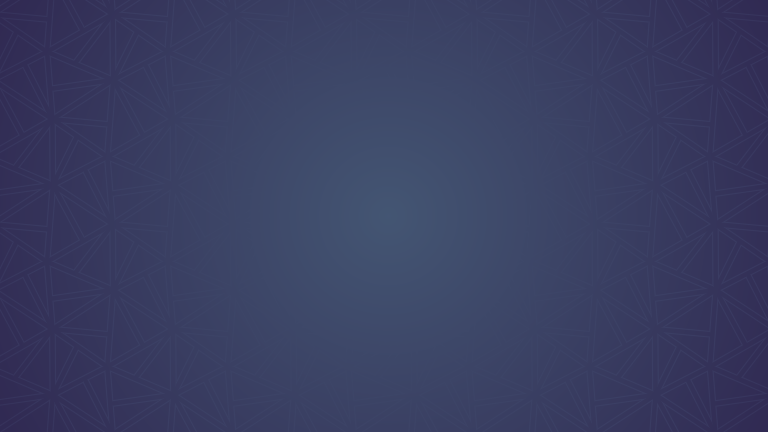
A WebGL 2 fragment shader for this background:

```glsl
#version 300 es
precision highp float;

uniform vec2 u_resolution;
out vec4 fragColor;

float cross2(vec2 a, vec2 b) {
    return a.x * b.y - a.y * b.x;
}

// Signed distance from the line a-b, positive on its left
float edgeSide(vec2 p, vec2 a, vec2 b) {
    return cross2(normalize(b - a), p - a);
}

// Thin outline set slightly inside a triangle
float triangleOutline(vec2 p, vec2 a, vec2 b, vec2 c) {
    float turn = sign(cross2(b - a, c - a));
    float depth = min(turn * edgeSide(p, a, b),
                  min(turn * edgeSide(p, b, c), turn * edgeSide(p, c, a)));
    float soft = 0.7 / u_resolution.y;
    return 1.0 - smoothstep(0.0012 - soft, 0.0012 + soft, abs(depth - 0.0065));
}

// A triangle cut in two by a line from its hub to the far side
float splitTriangle(vec2 p, vec2 hub, vec2 b, vec2 c, float cut) {
    vec2 m = mix(b, c, cut);
    return max(triangleOutline(p, hub, b, m), triangleOutline(p, hub, m, c));
}

// Two facing triangle pairs spanning the lattice edge from start to end
float facet(vec2 p, vec2 start, vec2 end, vec2 upper, vec2 lower) {
    return max(splitTriangle(p, upper, start, lower, 0.42),
               splitTriangle(p, lower, end, upper, 0.55));
}

// Triangular lattice with off-centre hubs
float facetLines(vec2 p) {
    vec2 A = vec2(0.279, 0.0);
    vec2 B = vec2(0.1395, 0.243);
    vec2 upper = vec2(0.152, 0.087);
    vec2 lower = vec2(0.153, -0.065);

    p -= vec2(-0.78, 0.38);
    float row = p.y / B.y;
    vec2 cell = floor(vec2((p.x - B.x * row) / A.x, row));
    float lines = 0.0;
    for (int j = -1; j <= 1; j++) {
        for (int i = -1; i <= 1; i++) {
            vec2 id = cell + vec2(i, j);
            vec2 q = p - id.x * A - id.y * B;
            lines = max(lines, facet(q, vec2(0.0), A, upper, lower));
            lines = max(lines, facet(q, B, vec2(0.0), upper, lower + B - A));
            lines = max(lines, facet(q, A, B, upper, lower + B));
        }
    }
    return lines;
}

void main() {
    vec2 p = (gl_FragCoord.xy - 0.5 * u_resolution) / u_resolution.y;
    float radius = length(p - vec2(0.01, 0.0));

    // Blue centre falling to violet corners
    vec3 color = mix(vec3(0.265, 0.335, 0.45), vec3(0.19, 0.165, 0.325),
                     min(radius, 1.0));

    // Faint lines that fade out toward the centre
    float fade = smoothstep(0.25, 0.85, radius);
    color += vec3(0.022, 0.035, 0.036) * fade * facetLines(p);

    fragColor = vec4(color, 1.0);
}
```
